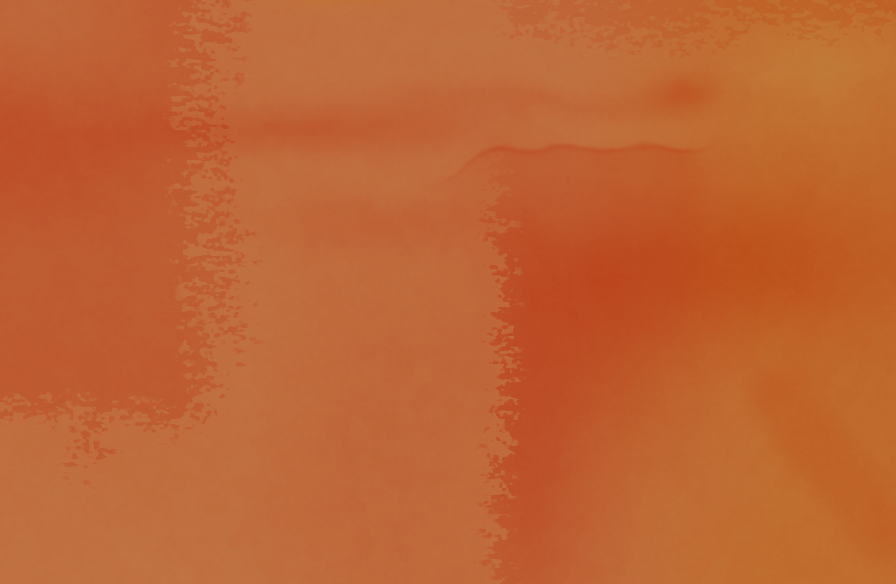
Write a WebGL 2 fragment shader that draws this texture.

```glsl
#version 300 es
precision highp float;
// Weathered orange paint: translucent washes, dry-brushed blocks and a tide line.
// Soft shapes add up to one pigment tone, which a colour ramp turns into paint;
// layered sines bend the washes and cellular noise breaks up the brush edges.
uniform vec2 u_resolution;
out vec4 fragColor;

vec3 hash3(vec2 p) {
    vec3 q = fract(vec3(p.xyx) * vec3(0.1031, 0.1030, 0.0973));
    q += dot(q, q.yxz + 33.33);
    return fract((q.xxy + q.yzz) * q.zyx);
}

// Cellular noise: blends each cell's random value near its feature point
float cells(vec2 p) {
    vec2 cell = floor(p), f = p - cell;
    float total = 0.0, weight = 0.0;
    for (int j = -1; j <= 1; j++)
    for (int i = -1; i <= 1; i++) {
        vec2 o = vec2(i, j);
        vec3 h = hash3(cell + o + 200.0);
        vec2 d = o + h.xy - f;
        float w = exp(-7.0 * dot(d, d));
        total += w * h.z;
        weight += w;
    }
    return total / weight;
}

// Layered sines, each bent by the one before; about -1 to 1
float wash(vec2 p) {
    float sum = 0.0, amp = 0.5, bend = 0.0;
    for (int i = 0; i < 6; i++) {
        p = mat2(0.8, 0.6, -0.6, 0.8) * p * 1.73 + 1.9;
        bend = sin(p.x + 1.4 * sin(p.y + bend));
        sum += amp * bend;
        amp *= 0.58;
    }
    return sum;
}

float glow(vec2 p, vec2 centre, vec2 radius) {
    vec2 d = (p - centre) / radius;
    return exp(-dot(d, d));
}

float softBox(vec2 p, vec2 low, vec2 high, vec2 soft) {
    vec2 m = smoothstep(low - soft, low + soft, p)
           * (1.0 - smoothstep(high - soft, high + soft, p));
    return m.x * m.y;
}

float dryBrush(float cover, float grain) {
    return smoothstep(grain - 0.16, grain + 0.16, cover * 1.32 - 0.16);
}

float segmentDistance(vec2 p, vec2 a, vec2 b) {
    vec2 pa = p - a, ba = b - a;
    return length(pa - ba * clamp(dot(pa, ba) / dot(ba, ba), 0.0, 1.0));
}

// Diluted pigment pools
float pools(vec2 p) {
    float t = 0.24 + 0.09 * smoothstep(0.9, 1.4, p.x);
    t += 0.24 * glow(p, vec2(0.0, 0.74), vec2(0.28, 0.14));
    t -= 0.17 * glow(p, vec2(0.02, 0.98), vec2(0.2, 0.09));
    t += 0.36 * glow(p, vec2(0.56, 0.78), vec2(0.30, 0.045));
    t += 0.20 * glow(p, vec2(0.64, 0.60), vec2(0.20, 0.05));
    t += 0.14 * glow(p, vec2(0.95, 0.83), vec2(0.25, 0.025));
    t += 0.34 * glow(p, vec2(1.16, 0.85), vec2(0.06, 0.035));
    t -= 0.08 * glow(p, vec2(1.0, 0.775), vec2(0.2, 0.025));
    t -= 0.22 * glow(p, vec2(1.42, 0.88), vec2(0.13, 0.1));
    t += 0.22 * glow(p, vec2(1.42, 0.55), vec2(0.26, 0.13));
    t += 0.11 * softBox(p, vec2(0.5, -0.2), vec2(0.88, 0.5), vec2(0.12));
    float streak = segmentDistance(p, vec2(1.34, 0.32), vec2(1.52, 0.08));
    return t + 0.16 * (1.0 - smoothstep(0.02, 0.08, streak));
}

// Opaque red body fading to the right
float redBody(vec2 p) {
    return 0.45 * glow(p, vec2(0.92, 0.40), vec2(0.24, 0.25))
         + 0.36 * glow(p, vec2(1.12, 0.55), vec2(0.25, 0.13))
         + 0.36 * glow(p, vec2(0.92, 0.08), vec2(0.13, 0.25));
}

void main() {
    vec2 p = gl_FragCoord.xy / u_resolution.y;
    float broad = wash(p * 2.3);
    vec2 q = p + 0.022 * vec2(wash(p * 3.1 + 4.0), wash(p * 3.7 + 9.0));
    float fine = cells(p * vec2(150.0, 170.0));
    float bristle = cells(p * vec2(48.0, 135.0));
    float mottle = cells(q * 34.0);
    float grain = smoothstep(0.15, 0.85, 0.4 * fine + 0.4 * bristle + 0.2 * mottle);

    float tone = pools(q) + 0.05 * broad;

    // Dry-brushed blocks
    float left = softBox(q, vec2(-0.5, 0.29), vec2(0.34, 1.3), vec2(0.09, 0.06));
    float leftThin = softBox(q, vec2(0.2, 0.38), vec2(0.42, 1.3), vec2(0.05, 0.12));
    float corner = softBox(q, vec2(0.86, 0.94), vec2(1.9, 1.4), vec2(0.05, 0.06));
    float tail = softBox(q, vec2(0.1, 0.18), vec2(0.18, 0.36), vec2(0.04, 0.06));
    float leftCover = max(max(left, 0.45 * leftThin), 0.5 * tail);
    tone += 0.34 * dryBrush(leftCover, grain) + 0.22 * dryBrush(0.7 * corner, grain);
    float edge = smoothstep(0.79, 0.92, p.x + 0.3 * (q.x - p.x));
    tone += redBody(q) * dryBrush(edge, grain);

    // Tide line with the wetter wash below it
    float lineY = 0.745 - 0.075 * (1.0 - smoothstep(0.70, 0.87, p.x))
                + 0.004 * sin(p.x * 47.0) + 0.006 * (mottle - 0.5);
    float span = smoothstep(0.70, 0.86, p.x) * (1.0 - smoothstep(1.16, 1.24, p.x));
    float below = lineY - p.y;
    tone += 0.32 * span * exp(-pow(below / 0.005, 2.0));
    tone += 0.20 * span * smoothstep(-0.002, 0.008, below) * exp(-max(below, 0.0) * 5.0);

    // Surface speckle and colour
    tone += 0.05 * (mottle - 0.5) + 0.05 * (fine - 0.5);
    tone = clamp(tone, 0.0, 1.0);
    vec3 colour = mix(vec3(0.76, 0.49, 0.275), vec3(0.735, 0.27, 0.115), tone);
    float ochre = smoothstep(0.85, 1.35, q.x + 0.08 * broad);
    colour.b += mix(0.015, -0.045, ochre);
    float drip = glow(q, vec2(0.6, 1.01), vec2(0.09, 0.025));
    colour = mix(colour, vec3(0.77, 0.48, 0.13), 0.6 * drip);
    fragColor = vec4(colour, 1.0);
}
```
